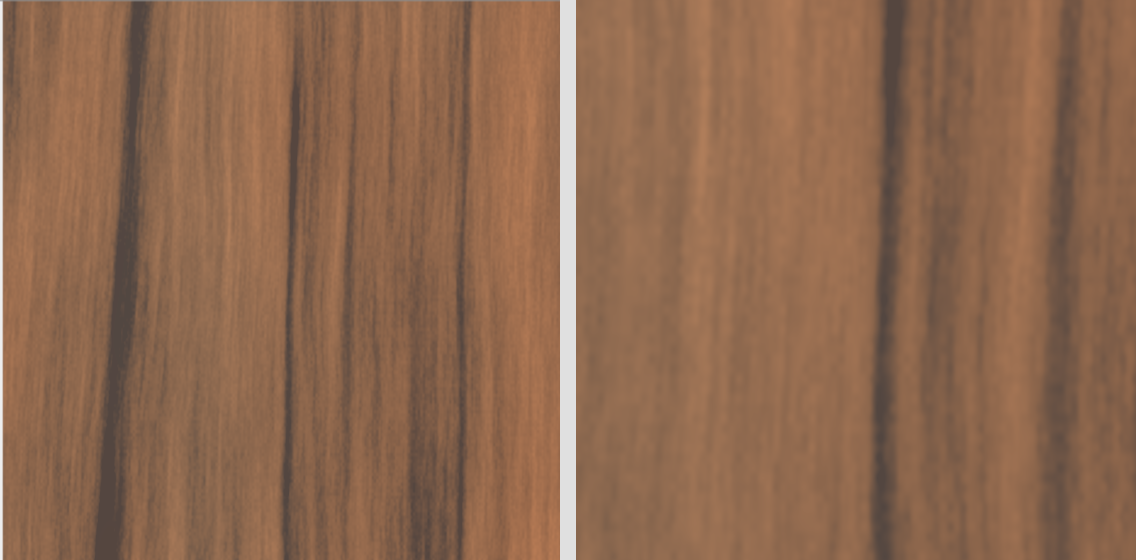
Left: the whole. Right: its middle third, enlarged.
A WebGL 2 fragment shader for this texture:

```glsl
#version 300 es
precision highp float;
// Straight-grained walnut veneer: upright fibres that lean slightly to the right,
// made of stretched value noise at several widths, crossed by dark growth veins
// with one crisp and one soft flank. Tone is mapped to a three-colour ramp.

uniform vec2 u_resolution;
out vec4 fragColor;

float hash(vec2 p) {
    return fract(sin(dot(p, vec2(127.1, 311.7))) * 43758.5453);
}

// Value noise centred on zero, from -0.5 to 0.5
float noise(vec2 p) {
    vec2 i = floor(p);
    vec2 f = fract(p);
    f = f * f * (3.0 - 2.0 * f);
    float low = mix(hash(i), hash(i + vec2(1.0, 0.0)), f.x);
    float high = mix(hash(i + vec2(0.0, 1.0)), hash(i + vec2(1.0, 1.0)), f.x);
    return mix(low, high, f.y) - 0.5;
}

// Dark line with separate falloff widths on its left and right flank
float vein(float x, float centre, float left, float right) {
    float d = x - centre;
    float w = d < 0.0 ? left : right;
    return exp(-d * d / (w * w));
}

// Fibre streaks from broad bands to fine threads
float fibres(float x, float y) {
    float sum = 0.0;
    float across = 13.0;
    float along = 1.3;
    float weight = 0.32;
    for (int i = 0; i < 4; i++) {
        float seed = 17.0 * float(i);
        sum += weight * noise(vec2(x * across + seed, y * along + seed));
        across *= 2.3;
        along *= 1.7;
        weight *= 0.92;
    }
    return sum;
}

// Main veins and the soft shadows beside them
float veins(float x, float y) {
    float fade = 1.0 + 0.5 * noise(vec2(x * 6.0, y * 4.0 + 31.0));
    float dark = 0.36 * vein(x, 0.207, 0.009, 0.026);
    dark += 0.27 * vein(x, 0.214, 0.013, 0.062);
    dark += 0.42 * vein(x, 0.521, 0.007, 0.009);
    dark += 0.19 * vein(x, 0.526, 0.014, 0.044);
    dark += 0.28 * vein(x, 0.627, 0.008, 0.006);
    dark += 0.12 * vein(x, 0.592, 0.010, 0.007);
    dark += 0.32 * vein(x, 0.828, 0.008, 0.007);
    dark += 0.19 * vein(x, 0.822, 0.040, 0.020);
    dark += 0.22 * vein(x, 0.752, 0.016, 0.030);
    return dark * fade;
}

void main() {
    vec2 p = gl_FragCoord.xy / u_resolution;

    // Lean and gentle bending of the grain
    float lean = mix(0.045, 0.015, p.x) + 0.04 * vein(p.x, 0.2, 0.12, 0.14);
    float x = p.x - lean * (p.y - 0.5);
    x += 0.014 * noise(vec2(p.x * 3.0, p.y * 4.0));
    x += 0.004 * noise(vec2(p.x * 9.0 + 5.0, p.y * 13.0));

    // Overall tone: fibres, cloudy patches, light strands and veins
    float tone = 0.62 + fibres(x, p.y);
    tone += 0.20 * noise(vec2(x * 7.0 + 3.0, p.y * 3.0 + 8.0));
    tone += 0.13 * smoothstep(0.15, 0.42, noise(vec2(x * 62.0 + 9.0, p.y * 3.2)));
    tone += 0.15 * smoothstep(0.82, 0.98, x);
    tone -= veins(x, p.y);

    // Short pores and fine speckle
    tone += 0.17 * noise(vec2(x * 240.0, p.y * 42.0));
    tone += 0.13 * noise(p * vec2(230.0, 170.0) + 40.0);
    tone = clamp(tone, 0.0, 1.1);

    // Colour ramp, with warmer and greyer regions
    vec3 wood = mix(vec3(0.33, 0.275, 0.25), vec3(0.54, 0.39, 0.29), min(tone * 2.0, 1.0));
    wood = mix(wood, vec3(0.67, 0.47, 0.335), max(tone * 2.0 - 1.0, 0.0));
    float warmth = 0.6 * noise(vec2(x * 8.0 + 21.0, p.y * 2.5));
    warmth += 0.5 * smoothstep(0.8, 0.95, x) - 0.3 * vein(x, 0.36, 0.12, 0.12);
    wood += warmth * vec3(0.035, -0.008, -0.022);

    // Pale margin on the left and a thin grey line along the top
    wood = mix(vec3(0.93), wood, smoothstep(0.003, 0.007, p.x));
    wood = mix(wood, vec3(0.55), 0.7 * smoothstep(0.996, 0.999, p.y));

    fragColor = vec4(wood, 1.0);
}
```
